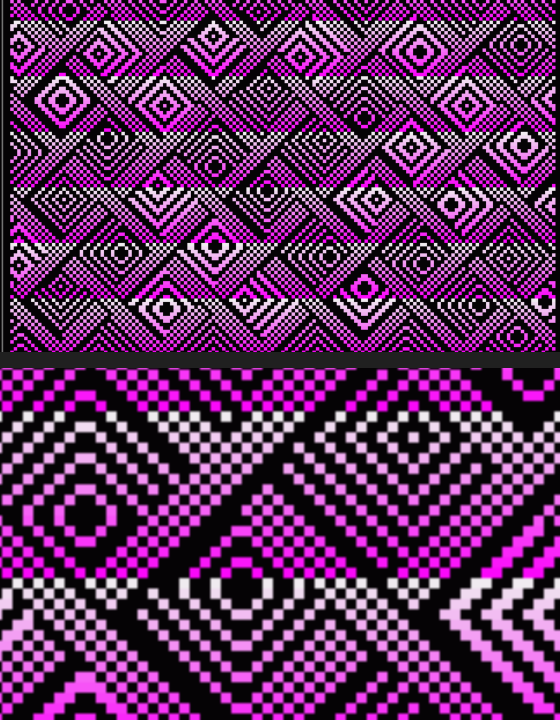
Top, the full canvas; bottom, a detail of the centre.
Reproduce this pattern procedurally as a Shadertoy shader.

```glsl
// Woven diagonal straps and nested diamonds in blocky cells, shaded by six white-to-magenta bands.
#define COLUMNS 161.25           // cells across the canvas
#define BAND_ROWS 16.0           // rows in one colour band
#define BAND_START 6.0           // row of the first full band, from the top
#define PERIOD 29.0              // diagonal lattice period, in cells
#define STRAP_INNER 10.5         // where a strap starts, from the diamond centre
#define CENTRE vec2(61.0, 14.0)  // cell at the middle of one diamond
#define WANDER 12.0              // variation of the nested centres
#define SOFTNESS 0.2             // edge blur, in cells
#define BAND_TOP vec3(0.94, 0.92, 0.94)
#define BAND_BOTTOM vec3(0.98, 0.03, 0.98)
#define GROUND vec3(0.02, 0.01, 0.02)

vec2 hash2(vec2 p) {
    vec3 q = fract(p.xyx * vec3(0.1031, 0.1030, 0.0973));
    q += dot(q, q.yzx + 33.33);
    return fract((q.xx + q.yz) * q.zy);
}

// Three lines side by side, with a dark seam on either edge.
float strapLine(float k) {
    float s = mod(k, PERIOD) - STRAP_INNER;
    return step(1.0, s) * step(s, 6.0) * step(1.0, mod(s - 0.5, 2.0));
}

// Thin lines three cells apart, or stepped double lines four apart.
float hatchLine(float k, bool heavy) {
    return heavy ? step(mod(k + 1.0, 4.0), 1.5) : step(mod(k, 3.0), 0.5);
}

// One if the cell belongs to a line of the weave.
float weave(vec2 cell) {
    vec2 p = cell - CENTRE;
    vec2 diag = vec2(p.x + p.y, p.x - p.y);
    vec2 tile = floor(diag / PERIOD + 0.5);
    vec2 local = diag - PERIOD * tile;

    // Straps on the borders pass over and under by turns.
    bool strapU = abs(local.x) > STRAP_INNER;
    bool strapV = abs(local.y) > STRAP_INNER;
    vec2 crossing = floor(diag / PERIOD);
    bool overU = mod(crossing.x + crossing.y, 2.0) < 0.5;
    if (strapU && (overU || !strapV)) return strapLine(diag.x);
    if (strapV) return strapLine(diag.y);

    // Nested diamond, its centre displaced from repeat to repeat.
    vec2 shift = floor((hash2(tile + 57.0) - 0.5) * WANDER + 0.5);
    vec2 ring = abs(local - shift);
    bool heavy = hash2(tile + 91.0).x > 0.45;
    return hatchLine(max(ring.x, ring.y), heavy);
}

// Lit cell colour, pale at the top of each band.
vec3 cellColour(vec2 cell) {
    float t = mod(cell.y - BAND_START, BAND_ROWS) / (BAND_ROWS - 1.0);
    vec3 ink = mix(BAND_TOP, BAND_BOTTOM, t);
    float inside = step(2.5, cell.x) * step(cell.x, COLUMNS - 1.5);
    return mix(GROUND, ink, weave(cell) * inside);
}

void mainImage(out vec4 fragColor, in vec2 fragCoord) {
    float pixel = COLUMNS / iResolution.x;
    vec2 pos = vec2(fragCoord.x, iResolution.y - fragCoord.y) * pixel + 0.05;

    // Blend the four nearest cells for soft block edges.
    vec2 base = floor(pos - 0.5);
    float soft = min(0.5, max(SOFTNESS, 0.5 * pixel));
    vec2 f = smoothstep(0.5 - soft, 0.5 + soft, pos - 0.5 - base);
    vec3 colour = vec3(0.0);
    for (int j = 0; j < 2; j++) {
        for (int i = 0; i < 2; i++) {
            vec2 corner = vec2(i, j);
            vec2 w = mix(1.0 - f, f, corner);
            colour += cellColour(base + corner) * w.x * w.y;
        }
    }

    // Thin grey rule in the left margin.
    float rule = 1.0 - smoothstep(0.1, 0.1 + max(0.2, pixel), abs(pos.x - 0.75));
    colour = mix(colour, vec3(0.45), rule);

    fragColor = vec4(colour, 1.0);
}
```
